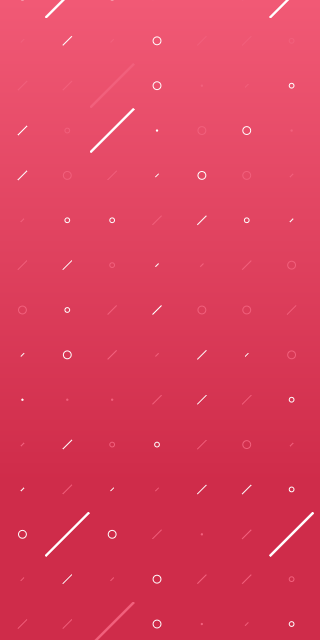
A Shadertoy shader for this pattern:

```glsl
// Grid of thin rings, dots and diagonal strokes, white or faint pink, on a crimson gradient.
#define COLUMNS 7.133
#define ROW_SHIFT 0.59
#define ROW_PERIOD 12.0
#define STROKE 0.011
#define RING_RADIUS 0.087
#define LINE_HALF 0.142
#define BIG_HALF 0.69
#define BIG_STROKE 0.027
#define TOP_COLOR vec3(0.945, 0.350, 0.460)
#define BASE_COLOR vec3(0.813, 0.172, 0.290)
#define FAINT_COLOR vec3(0.945, 0.375, 0.485)
#define SEED 17u

// Two random values in 0..1 per cell, from integer mixing
vec2 hash2(vec2 cell) {
    uvec2 v = uvec2(cell) * 1664525u + uvec2(SEED, SEED * 3u);
    v.x += v.y * 1664525u;
    v.y += v.x * 1664525u;
    v ^= v >> 16u;
    v.x += v.y * 1664525u;
    v.y += v.x * 1664525u;
    v ^= v >> 16u;
    return vec2(v & 65535u) / 65536.0;
}

// Rising 45 degree bar with square ends
float diagonalBar(vec2 p, float halfLength, float halfWidth) {
    vec2 along = vec2(p.x + p.y, p.y - p.x) * 0.70711;
    vec2 d = abs(along) - vec2(halfLength, halfWidth);
    return length(max(d, 0.0)) + min(max(d.x, d.y), 0.0);
}

float ring(vec2 p, float radius) {
    return abs(length(p) - radius) - STROKE;
}

// Small mark picked by a random value: line, ring, tick, small ring or dot
float smallMark(vec2 p, float pick) {
    if (pick < 0.40) return diagonalBar(p, LINE_HALF, STROKE);
    if (pick < 0.65) return ring(p, RING_RADIUS);
    if (pick < 0.81) return diagonalBar(p, LINE_HALF * 0.35, STROKE);
    if (pick < 0.91) return ring(p, RING_RADIUS * 0.6);
    return length(p) - 0.025;
}

void mainImage(out vec4 fragColor, in vec2 fragCoord) {
    // Cells are counted from the top left
    float pixel = COLUMNS / iResolution.x;
    float down = iResolution.y - fragCoord.y;
    vec2 grid = vec2(fragCoord.x, down) * pixel + vec2(0.0, ROW_SHIFT);
    vec2 cell = floor(grid);
    vec2 p = (grid - cell - 0.5) * vec2(1.0, -1.0);
    cell.y = mod(cell.y, ROW_PERIOD);

    // Vertical gradient, flat over the lowest quarter
    float fade = clamp(down / iResolution.y / 0.75, 0.0, 1.0);
    vec3 color = mix(TOP_COLOR, BASE_COLOR, fade);

    // Long bars sit in a few cells of each block of rows
    bool barRow = cell.y == 0.0 && mod(cell.x, 5.0) == 1.0;
    bool barPair = cell.x == 2.0 && (cell.y == 2.0 || cell.y == 3.0);
    bool big = barRow || barPair;

    vec2 random = hash2(cell);
    float dist = big ? diagonalBar(p, BIG_HALF, BIG_STROKE) : smallMark(p, random.x);
    bool faint = big ? cell.y == 2.0 : random.y < 0.5;

    // Edge coverage over one pixel
    float cover = clamp(0.5 - dist / pixel, 0.0, 1.0);
    color = mix(color, faint ? FAINT_COLOR : vec3(1.0), cover);
    fragColor = vec4(color, 1.0);
}
```
